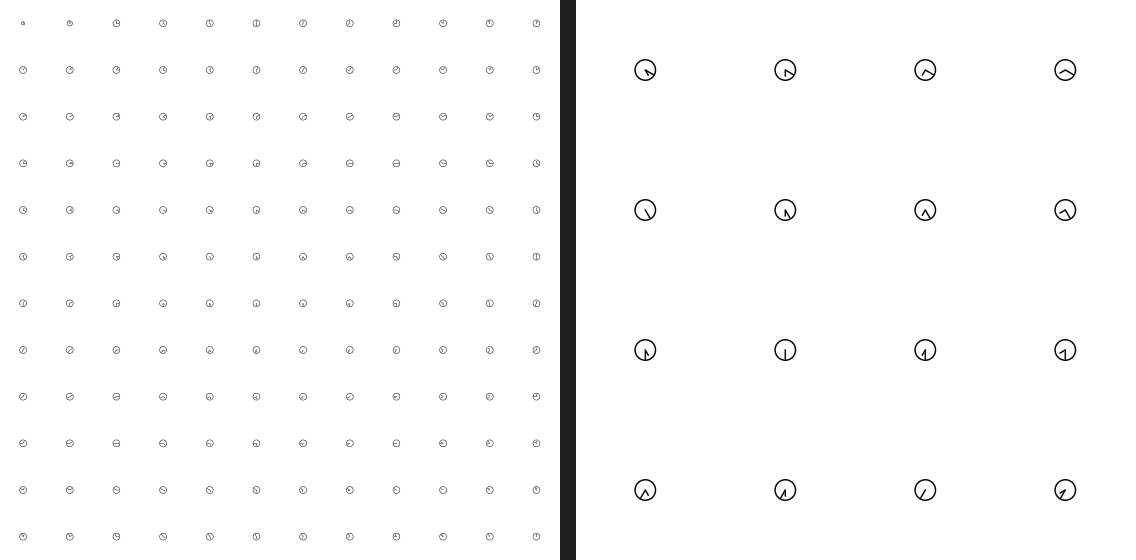
Left, the full canvas; right, a detail of the centre.
Give the GLSL for this pattern, as a Shadertoy shader.

```glsl
const float TAU = 6.2831853;
const float REPEATS = 12.0;              // dials across and down
const float DIAL_RADIUS = 0.073;         // lengths below are in cells
const float LINE_WIDTH = 0.0104;
const vec2 DIAL_CENTER = vec2(0.495, 0.5);
const float LONG_HAND = 0.95;            // share of the dial radius
const float SHORT_HAND = 0.58;
const float FIRST_SCALE = 0.46;          // the first dials grow to full size
const float SCALE_STEP = 0.30;
const vec3 PAPER = vec3(1.0);
const vec3 INK = vec3(0.0);

// Share of a pixel covered by a line at distance dist
float lineCoverage(float dist, float pixel) {
    float halfWidth = 0.5 * LINE_WIDTH;
    vec2 edges = clamp(vec2(dist - halfWidth, dist + halfWidth) / pixel, -0.5, 0.5);
    return edges.y - edges.x;
}

// Distance to a hand from the center, pointing at a twelfth of a turn
float handDistance(vec2 p, float mark, float len) {
    float angle = TAU * mark / 12.0;
    vec2 dir = vec2(sin(angle), cos(angle));
    return length(p - dir * clamp(dot(p, dir), 0.0, len));
}

void mainImage(out vec4 fragColor, in vec2 fragCoord) {
    vec2 grid = fragCoord / iResolution.xy * REPEATS;
    float pixel = REPEATS / min(iResolution.x, iResolution.y);
    vec2 p = fract(grid) - DIAL_CENTER;

    // Reading order: left to right, from the top row down
    float column = floor(grid.x);
    float row = REPEATS - 1.0 - floor(grid.y);
    float index = row * REPEATS + column;
    float radius = DIAL_RADIUS * min(1.0, FIRST_SCALE + SCALE_STEP * index);

    // The short hand steps every dial, the long one after each full turn
    float step12 = index + 1.0;
    float shortMark = mod(step12, 12.0);
    float longMark = floor(step12 / 12.0);

    float rim = abs(length(p) - radius);
    float longHand = handDistance(p, longMark, radius * LONG_HAND);
    float shortHand = handDistance(p, shortMark, radius * SHORT_HAND);
    float dist = min(rim, min(longHand, shortHand));

    fragColor = vec4(mix(PAPER, INK, lineCoverage(dist, pixel)), 1.0);
}
```
